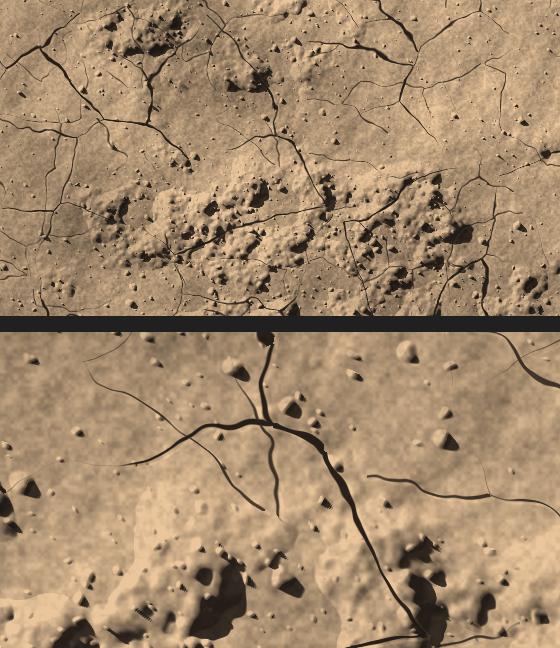
Top: the whole. Bottom: its middle third, enlarged.
A Shadertoy shader for this texture:

```glsl
const vec3 SUNLIT_CLAY = vec3(0.83, 0.70, 0.55);
const vec3 DEEP_SHADE = vec3(0.075, 0.058, 0.05);
const vec2 SUN_DIR = vec2(-0.8, 0.6);
const float SUN_SLOPE = 0.5;

vec2 hash2(vec2 p) {
    vec3 q = fract(p.xyx * vec3(0.1031, 0.1030, 0.0973));
    q += dot(q, q.yzx + 33.33);
    return fract((q.xx + q.yz) * q.zy);
}

float noise(vec2 p) {
    vec2 i = floor(p), f = fract(p);
    f = f * f * f * (f * (f * 6.0 - 15.0) + 10.0);
    float low = mix(hash2(i).x, hash2(i + vec2(1, 0)).x, f.x);
    float high = mix(hash2(i + vec2(0, 1)).x, hash2(i + vec2(1, 1)).x, f.x);
    return mix(low, high, f.y);
}

float fbm(vec2 p, int octaves) {
    float sum = 0.0, gain = 0.5;
    for (int i = 0; i < octaves; i++) {
        sum += gain * noise(p);
        p = mat2(1.6, 1.2, -1.2, 1.6) * p + 17.3;
        gain *= 0.5;
    }
    return sum;
}

// Where the ground is crumbled rather than smooth
float roughness(vec2 p) {
    float patches = fbm(p * vec2(2.4, 3.2) + 41.0, 3) + 0.14 * (0.45 - p.y);
    return smoothstep(0.39, 0.62, patches);
}

// Domes of random size, one per occupied grid cell
float pebbles(vec2 p, float freq, float density) {
    p *= freq;
    vec2 cell = floor(p);
    float top = 0.0;
    for (int y = -1; y <= 1; y++)
    for (int x = -1; x <= 1; x++) {
        vec2 id = cell + vec2(x, y);
        vec2 traits = hash2(id + 91.0);
        float radius = mix(0.12, 0.32, traits.y * traits.y);
        float dist = length(p - id - hash2(id)) / radius;
        float dome = radius * smoothstep(1.0, 0.15, dist);
        top = max(top, dome * step(traits.x, density));
    }
    return top / freq;
}

float groundHeight(vec2 p) {
    float rough = roughness(p);
    float swell = 0.11 * fbm(p * 2.2 + 5.0, 6);
    float clods = 0.13 * rough * max(fbm(p * 9.0 + 23.0, 4) - 0.46, 0.0);
    vec2 ragged = p + 0.007 * vec2(noise(p * 70.0), noise(p * 70.0 + 31.0));
    float stones = pebbles(ragged, 22.0, 0.12 + 0.3 * rough);
    float grit = pebbles(ragged + 3.7, 48.0, 0.12 + 0.35 * rough);
    return swell + clods + 0.85 * max(stones, grit);
}

// March towards the sun and keep the strongest blocker
float castShadow(vec2 p, float ground) {
    float blocked = 0.0;
    for (int i = 1; i <= 13; i++) {
        float t = 0.0024 * float(i);
        float above = groundHeight(p + SUN_DIR * t) - ground - t * SUN_SLOPE;
        blocked = max(blocked, above);
    }
    return smoothstep(0.0, 0.0022, blocked);
}

// Voronoi border: x = distance, y = random value of that border
vec2 cellBorder(vec2 p) {
    vec2 base = floor(p), nearest = vec2(0), nearestId = base;
    float best = 8.0;
    for (int y = -1; y <= 1; y++)
    for (int x = -1; x <= 1; x++) {
        vec2 id = base + vec2(x, y);
        vec2 to = id + hash2(id + 7.0) - p;
        if (dot(to, to) < best) { best = dot(to, to); nearest = to; nearestId = id; }
    }
    vec2 border = vec2(8.0, 0.0);
    for (int y = -2; y <= 2; y++)
    for (int x = -2; x <= 2; x++) {
        vec2 id = nearestId + vec2(x, y);
        vec2 to = id + hash2(id + 7.0) - p;
        vec2 gap = to - nearest;
        if (dot(gap, gap) < 1e-5) continue;
        float dist = dot(0.5 * (to + nearest), normalize(gap));
        if (dist < border.x) border = vec2(dist, hash2(id + nearestId + 300.0).x);
    }
    return border;
}

// Jagged cracks that thin out and vanish along some borders
float cracks(vec2 p, float freq, float maxWidth, float missing, float blur) {
    vec2 bend = vec2(fbm(p * 4.0, 3), fbm(p * 4.0 + 57.0, 3));
    vec2 jag = vec2(fbm(p * 26.0, 2), fbm(p * 26.0 + 19.0, 2));
    vec2 border = cellBorder((p + 0.16 * bend + 0.022 * jag) * freq + 11.0);
    float strength = border.y - missing + 0.9 * (noise(p * 6.0 + 3.0) - 0.4);
    float width = maxWidth * clamp(strength, 0.0, 1.0) * (0.5 + noise(p * 38.0));
    float line = 1.0 - smoothstep(width - blur, width + blur, border.x / freq);
    return line * smoothstep(0.0, 0.0012, width);
}

float allCracks(vec2 p, float blur) {
    float wide = cracks(p, 3.1, 0.0046, 0.18, blur);
    float fine = cracks(p + 8.3, 6.0, 0.0028, 0.5, blur);
    return max(wide, 0.85 * fine);
}

void mainImage(out vec4 fragColor, in vec2 fragCoord) {
    vec2 p = fragCoord / iResolution.y;
    float blur = max(0.75 / iResolution.y, 0.0009);

    // Sunlight on the relief
    float ground = groundHeight(p);
    vec2 probe = SUN_DIR * 0.0022;
    float slope = (groundHeight(p - probe) - groundHeight(p + probe)) / 0.0044;
    float tone = 0.85 + 0.5 * clamp(slope, -0.8, 0.5);

    // Stains, crumbled patches and fine grain
    tone += 0.5 * (fbm(p * 3.0 + 71.0, 4) - 0.47);
    tone -= 0.09 * roughness(p);
    tone += 0.16 * (noise(p * 150.0) - 0.5) + 0.1 * (noise(p * 280.0) - 0.5);
    tone *= mix(0.88, 1.0, smoothstep(0.0, 0.5, p.x));

    // Shadows, then cracks with a bright far lip
    tone *= mix(1.0, 0.2, castShadow(p, ground));
    tone += 0.12 * allCracks(p + SUN_DIR * 0.006, blur * 2.0);
    tone = mix(tone, 0.06, 0.95 * allCracks(p, blur));

    vec3 color = mix(DEEP_SHADE, SUNLIT_CLAY, clamp(tone, 0.0, 1.12));
    fragColor = vec4(color, 1.0);
}
```
